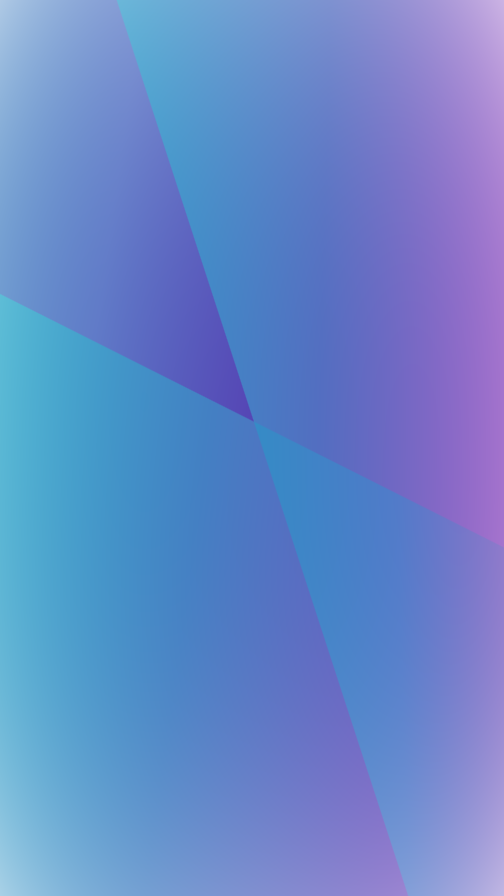
Give the GLSL for this background, as a Shadertoy shader.

```glsl
// Smooth blend through three colours, with the middle one placed at mid
vec3 threeStops(vec3 first, vec3 middle, vec3 last, float mid, float t) {
    t = clamp(t, 0.0, 1.0);
    vec3 lower = mix(first, middle, clamp(t / mid, 0.0, 1.0));
    return mix(lower, last, clamp((t - mid) / (1.0 - mid), 0.0, 1.0));
}

// Position along a tilted axis, remapped so start..end becomes 0..1
float rampAlong(vec2 uv, vec2 axis, float start, float end) {
    return (dot(uv, axis) - start) / (end - start);
}

// Antialiased half plane: 1 on the left of the direction a -> b
float leftOf(vec2 uv, vec2 a, vec2 b) {
    vec2 along = b - a;
    vec2 offset = uv - a;
    float side = along.x * offset.y - along.y * offset.x;
    return clamp(side / max(fwidth(side), 1e-5) + 0.5, 0.0, 1.0);
}

// Pale veil that thickens toward the borders and corners
float borderHaze(vec2 uv) {
    vec2 edge = abs(uv * 2.0 - 1.0);
    float sides = pow(edge.x, 3.5);
    float ends = pow(edge.y, 2.6);
    return 0.02 + 0.17 * sides + 0.25 * ends + 0.14 * sides * ends;
}

void mainImage(out vec4 fragColor, in vec2 fragCoord) {
    vec2 uv = fragCoord / iResolution.xy;

    // Gradient of each of the four facets
    vec3 upperLeft = threeStops(vec3(0.28, 0.54, 0.77), vec3(0.34, 0.45, 0.77),
        vec3(0.32, 0.25, 0.70), 0.45, rampAlong(uv, vec2(1.0, -0.25), -0.25, 0.38));
    vec3 upperRight = threeStops(vec3(0.17, 0.61, 0.79), vec3(0.31, 0.42, 0.75),
        vec3(0.56, 0.33, 0.76), 0.54, rampAlong(uv, vec2(1.0, -0.05), 0.18, 0.97));
    vec3 lowerLeft = threeStops(vec3(0.20, 0.68, 0.80), vec3(0.25, 0.49, 0.76),
        vec3(0.43, 0.31, 0.74), 0.47, rampAlong(uv, vec2(1.0, -0.25), -0.17, 0.80));
    vec3 lowerRight = threeStops(vec3(0.19, 0.54, 0.77), vec3(0.29, 0.46, 0.78),
        vec3(0.46, 0.36, 0.75), 0.58, rampAlong(uv, vec2(1.0, 0.05), 0.52, 1.02));

    // Two crossing creases divide the canvas
    float left = leftOf(uv, vec2(0.810, 0.0), vec2(0.2315, 1.0));
    float above = leftOf(uv, vec2(0.0, 0.672), vec2(1.0, 0.389));
    vec3 upper = mix(upperRight, upperLeft, left);
    vec3 lower = mix(lowerRight, lowerLeft, left);
    vec3 color = mix(lower, upper, above);

    // Light veil over everything
    vec3 hazeColor = vec3(0.98, 0.97, 0.99);
    color = mix(color, hazeColor, borderHaze(uv));

    fragColor = vec4(color, 1.0);
}
```
